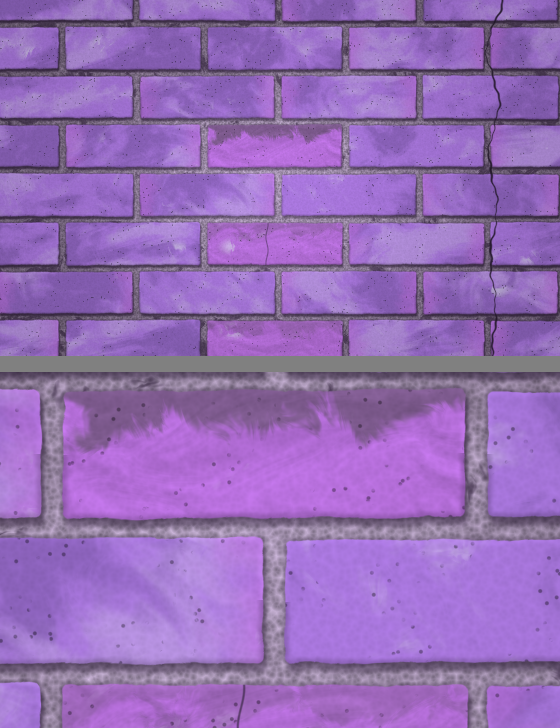
Top, the full canvas; bottom, a detail of the centre.
Write a WebGL 2 fragment shader that draws this texture.

```glsl
#version 300 es
precision highp float;
// Weathered violet brick wall in running bond with grey, shadowed mortar.
// Rounded boxes repeat by row and column; layered sines stain the paint and
// roughen edges, cellular noise adds grit, and a long crack runs at the right.
uniform vec2 u_resolution;
out vec4 fragColor;

const vec2 PITCH = vec2(0.398, 0.1373);   // brick plus joint, canvas height = 1
const float JOINT = 0.0098;               // half the mortar width
const float TOP_JOINT = 0.067;            // first bed joint, down from the top
const vec3 VIOLET = vec3(0.64, 0.45, 0.84);
const vec3 PALE = vec3(0.69, 0.55, 0.85);
const vec3 DUSK = vec3(0.51, 0.36, 0.69);
const vec3 MAGENTA = vec3(0.69, 0.42, 0.83);
const vec3 RAW = vec3(0.44, 0.33, 0.49);
const vec3 CHALK = vec3(0.80, 0.77, 0.88);
const vec3 MORTAR = vec3(0.43, 0.37, 0.46);
const vec3 MORTAR_LIT = vec3(0.70, 0.63, 0.75);
const vec3 SHADOW = vec3(0.19, 0.13, 0.23);
struct Brick { vec2 local; vec2 id; float d; };

vec2 hash2(vec2 p) {
  vec3 q = fract(p.xyx * vec3(0.1031, 0.1030, 0.0973));
  q += dot(q, q.yzx + 33.33);
  return fract((q.xx + q.yz) * q.zy);
}
// Distance to the nearest scattered cell point
float cellular(vec2 p) {
  vec2 cell = floor(p), f = p - cell;
  float nearest = 2.0;
  for (int i = 0; i < 9; i++) {
    vec2 o = vec2(i % 3, i / 3) - 1.0;
    nearest = min(nearest, length(o + hash2(cell + o + 200.0) - f));
  }
  return nearest;
}
// Layered, warped sines, roughly -1 to 1
float clouds(vec2 p) {
  float sum = 0.0, amp = 0.5;
  for (int i = 0; i < 6; i++) {
    p = mat2(0.8, 0.6, -0.6, 0.8) * p * 1.75 + 0.7 * sin(p.yx * 1.3) + 2.1;
    sum += amp * sin(p.x + cos(p.y));
    amp *= 0.64;
  }
  return sum;
}
float roundBox(vec2 p, vec2 halfSize, float r) {
  vec2 q = abs(p) - halfSize + r;
  return length(max(q, 0.0)) + min(max(q.x, q.y), 0.0) - r;
}
// 1 below the edge, 0 above it, blended over the soft band
float below(float edge, float soft, float v) {
  return 1.0 - smoothstep(edge - soft, edge + soft, v);
}
Brick brickAt(vec2 p) {
  float down = (1.0 - p.y - TOP_JOINT) / PITCH.y;
  float row = floor(down) + 1.0;
  float across = (p.x - mix(0.383, 0.175, mod(row, 2.0))) / PITCH.x;
  vec2 id = vec2(floor(across), row);
  vec2 local = vec2(fract(across) - 0.5, 0.5 - fract(down)) * PITCH;
  vec2 jitter = hash2(id + 40.0) - 0.5;
  local.y += local.x * jitter.x * 0.012;
  float d = roundBox(local, PITCH * 0.5 - JOINT + jitter * 0.003, 0.006);
  return Brick(local, id, d + 0.0014 * clouds(p * 42.0));
}

// Painted face with stains, chalky scuffs, pits and broken faces
vec3 brickColor(Brick b, vec2 p, float grit, float soft) {
  vec2 seed = hash2(b.id + 71.0), spot = hash2(b.id + 19.0) - 0.5;
  float stain = clouds(p * vec2(7.0, 11.0) + b.id * 3.7);
  float fine = clouds(p * 34.0 + b.id);
  vec3 c = mix(VIOLET, PALE, smoothstep(-0.1, 0.9, stain + 0.4 * fine + seed.x - 0.5));
  c = mix(c, DUSK, 0.8 * smoothstep(0.1, 1.1, 0.6 * seed.y - stain + 0.35 * fine));
  float tips = smoothstep(0.12, 0.19, abs(b.local.x) + 0.02 * fine);
  c = mix(c, MAGENTA, 0.7 * tips * step(0.6, seed.x));
  // Broken faces stacked in one column of the lower odd rows
  float broken = mod(b.id.y, 2.0) * step(2.5, b.id.y) * step(abs(b.id.x - 1.0), 0.5);
  vec2 q = b.local * vec2(14.0, 24.0) + b.id * 2.3;
  float relief = clouds(q) - clouds(q + vec2(0.05, 0.16));
  float bare = smoothstep(0.0, 0.5, fine * 0.6 + b.local.y * 20.0 - 0.35);
  vec3 rough = mix(MAGENTA, RAW, bare * (b.id.y < 4.0 ? 0.85 : 0.35));
  rough *= 1.0 + 0.10 * clamp(relief, -1.5, 1.5);
  float split = below(0.001, soft, abs(b.local.x + 0.022 + 0.003 * sin(b.local.y * 85.0)));
  split *= step(abs(b.id.y - 5.0), 0.5);
  c = mix(c, mix(rough, SHADOW, 0.65 * split), broken);
  // Chalk scuffs, flecks, pits and edge shading
  float scuff = below(0.025, 0.02, length((b.local - spot * PITCH * 0.7) * vec2(0.9, 1.4)));
  scuff *= smoothstep(0.1, 0.5, clouds(p * vec2(26.0, 20.0) + 4.0)) * step(0.55, seed.y);
  float flecks = smoothstep(0.55, 1.0, fine) * smoothstep(0.0, 0.8, stain);
  c = mix(c, CHALK, 0.7 * scuff + 0.22 * flecks);
  float pits = below(0.11, 0.05, cellular(p * 62.0)) * smoothstep(0.1, 0.7, fine);
  c *= 1.0 - 0.35 * pits + 0.10 * (grit - 0.45);
  return c * (1.0 + smoothstep(-0.007, 0.0, b.d) * (b.local.y > 0.0 ? 0.05 : -0.16));
}

void main() {
  vec2 p = gl_FragCoord.xy / u_resolution.y;
  float px = 1.0 / u_resolution.y;
  vec2 fromCenter = (p - vec2(0.77, 0.47)) * vec2(1.0, 1.25);
  float glow = exp(-3.2 * dot(fromCenter, fromCenter));
  float grit = 0.5 * (cellular(p * 105.0) + cellular(p * 190.0 + 9.0));
  float lumps = clouds(p * 24.0);
  Brick b = brickAt(p);
  // Gritty mortar, with shade below bricks and sunken dark gaps
  vec3 c = mix(MORTAR, MORTAR_LIT, clamp(glow * 0.75 + 0.12 * lumps, 0.0, 1.0));
  c *= 0.72 + 0.6 * grit;
  float shade = below(0.0, 0.004, brickAt(p + vec2(-0.003, 0.008)).d);
  float gaps = smoothstep(0.35, 0.9, lumps + 0.3 - 0.7 * glow);
  c = mix(c, SHADOW, max(shade * (0.85 - 0.4 * glow), 0.65 * gaps));
  c = mix(c, SHADOW, below(0.0025, 0.0025, b.d) * (0.5 - 0.25 * glow));
  c = mix(c, brickColor(b, p, grit, px), below(0.0, px, b.d));
  // Long wandering crack, swinging less toward the bottom
  float down = 1.0 - p.y;
  float path = 1.386 + 0.024 * cos(21.5 * down) * exp(-1.5 * down);
  path += 0.003 * sin(down * 71.0) + 0.0015 * sin(down * 190.0 + 2.0);
  float width = 0.0019 + 0.0011 * sin(down * 27.0 + 1.0) + 0.0006 * lumps;
  c = mix(c, SHADOW * 0.7, 0.9 * below(max(width, 0.0008), px, abs(p.x - path)));
  fragColor = vec4(clamp(c * mix(0.90, 1.04, glow), 0.0, 1.0), 1.0);
}
```
